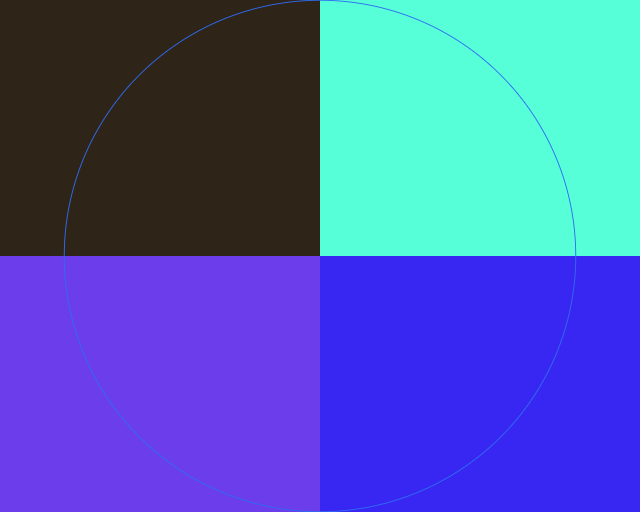
Write a WebGL 1 fragment shader that draws this background.

```glsl
precision highp float;
// Four flat colour quadrants meeting at the canvas centre, with a thin
// blue ring that touches the top and bottom edges. Edges and ring are
// antialiased by the share of each pixel that they cover.

uniform vec2 u_resolution;

#define DARK_BROWN vec3(0.18, 0.14, 0.09)
#define AQUA       vec3(0.34, 1.00, 0.85)
#define VIOLET     vec3(0.42, 0.24, 0.92)
#define DEEP_BLUE  vec3(0.22, 0.15, 0.95)
#define RING_BLUE  vec3(0.18, 0.42, 0.95)
#define RING_RADIUS 0.4995
#define RING_WIDTH  0.0018

// Share of a pixel lying on the positive side of an edge.
float edgeCoverage(float dist, float pixel) {
    return clamp(dist / pixel + 0.5, 0.0, 1.0);
}

// Share of a pixel covered by a line, also when thinner than the pixel.
float lineCoverage(float dist, float width, float pixel) {
    return edgeCoverage(dist + 0.5 * width, pixel)
         - edgeCoverage(dist - 0.5 * width, pixel);
}

void main() {
    // Centred coordinates in units of the canvas height.
    float pixel = 1.0 / u_resolution.y;
    vec2 p = (gl_FragCoord.xy - 0.5 * u_resolution) * pixel;

    // Quadrants.
    float right = edgeCoverage(p.x, pixel);
    float upper = edgeCoverage(p.y, pixel);
    vec3 lowerColor = mix(VIOLET, DEEP_BLUE, right);
    vec3 upperColor = mix(DARK_BROWN, AQUA, right);
    vec3 color = mix(lowerColor, upperColor, upper);

    // Ring.
    float ringDistance = length(p) - RING_RADIUS;
    color = mix(color, RING_BLUE, lineCoverage(ringDistance, RING_WIDTH, pixel));

    gl_FragColor = vec4(color, 1.0);
}
```
